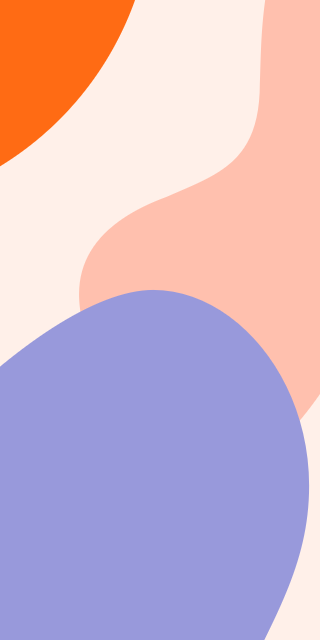
A Shadertoy shader for this background:

```glsl
// Flat abstract background: an orange disc, a salmon ribbon and a periwinkle
// blob overlap on cream. The two free forms are closed loops of cubic Bezier
// curves, turned into signed distances and painted back to front.

const vec3 CREAM      = vec3(1.000, 0.943, 0.914);
const vec3 ORANGE     = vec3(1.000, 0.420, 0.080);
const vec3 SALMON     = vec3(1.000, 0.753, 0.682);
const vec3 PERIWINKLE = vec3(0.596, 0.600, 0.859);

const int STEPS = 24;          // straight pieces per curve
const int RIBBON_POINTS = 21;
const int BLOB_POINTS = 12;

// Three points per curve: an anchor and two handles; the last curve closes.
const vec2 RIBBON[RIBBON_POINTS] = vec2[RIBBON_POINTS](
    vec2(0.831, 2.016), vec2(0.815, 1.909), vec2(0.815, 1.823),
    vec2(0.812, 1.740), vec2(0.812, 1.492), vec2(0.682, 1.456),
    vec2(0.521, 1.385), vec2(0.365, 1.328), vec2(0.247, 1.234),
    vec2(0.247, 1.081), vec2(0.247, 1.023), vec2(0.263, 0.958),
    vec2(0.286, 0.906), vec2(0.391, 0.646), vec2(0.599, 0.490),
    vec2(0.781, 0.542), vec2(0.859, 0.594), vec2(0.951, 0.685),
    vec2(1.042, 0.833), vec2(1.250, 1.479), vec2(1.250, 2.391));

const vec2 BLOB[BLOB_POINTS] = vec2[BLOB_POINTS](
    vec2(-0.016, 0.841), vec2(0.167, 0.995), vec2(0.344, 1.094),
    vec2(0.479, 1.094), vec2(0.729, 1.094), vec2(0.966, 0.823),
    vec2(0.966, 0.482), vec2(0.966, 0.294), vec2(0.901, 0.151),
    vec2(0.818, -0.016), vec2(0.521, -0.604), vec2(-0.651, -0.083));

vec2 cubicPoint(vec2 a, vec2 b, vec2 c, vec2 d, float t) {
    float s = 1.0 - t;
    return s * s * s * a + 3.0 * s * t * (s * b + t * c) + t * t * t * d;
}

float segmentDistance(vec2 p, vec2 a, vec2 b) {
    vec2 ab = b - a;
    float along = clamp(dot(p - a, ab) / dot(ab, ab), 0.0, 1.0);
    return length(p - a - along * ab);
}

// Does a ray from p towards +x cross the segment?
bool crossesRay(vec2 p, vec2 a, vec2 b) {
    if ((a.y > p.y) == (b.y > p.y)) return false;
    return p.x < a.x + (b.x - a.x) * (p.y - a.y) / (b.y - a.y);
}

// Adds one curve to the nearest distance and to the inside parity.
void addCurve(vec2 p, vec2 a, vec2 b, vec2 c, vec2 d,
              inout float nearest, inout float side) {
    vec2 from = a;
    for (int i = 1; i <= STEPS; i++) {
        vec2 to = cubicPoint(a, b, c, d, float(i) / float(STEPS));
        nearest = min(nearest, segmentDistance(p, from, to));
        if (crossesRay(p, from, to)) side = -side;
        from = to;
    }
}

float ribbonDistance(vec2 p) {
    float nearest = 10.0, side = 1.0;
    for (int i = 0; i < RIBBON_POINTS; i += 3)
        addCurve(p, RIBBON[i], RIBBON[i + 1], RIBBON[i + 2],
                 RIBBON[(i + 3) % RIBBON_POINTS], nearest, side);
    return nearest * side;
}

float blobDistance(vec2 p) {
    float nearest = 10.0, side = 1.0;
    for (int i = 0; i < BLOB_POINTS; i += 3)
        addCurve(p, BLOB[i], BLOB[i + 1], BLOB[i + 2],
                 BLOB[(i + 3) % BLOB_POINTS], nearest, side);
    return nearest * side;
}

float discDistance(vec2 p, vec2 center, float radius) {
    return length(p - center) - radius;
}

// Paints a shape with an edge one pixel wide.
vec3 paint(vec3 under, vec3 color, float dist, float pixel) {
    return mix(under, color, clamp(0.5 - dist / pixel, 0.0, 1.0));
}

void mainImage(out vec4 fragColor, in vec2 fragCoord) {
    // The canvas is one unit wide and two units high.
    vec2 p = fragCoord / iResolution.xy * vec2(1.0, 2.0);
    float pixel = 2.0 / iResolution.y;

    vec3 color = CREAM;
    color = paint(color, ORANGE, discDistance(p, vec2(-0.523, 2.336), 1.003), pixel);
    color = paint(color, SALMON, ribbonDistance(p), pixel);
    color = paint(color, PERIWINKLE, blobDistance(p), pixel);
    fragColor = vec4(color, 1.0);
}
```
